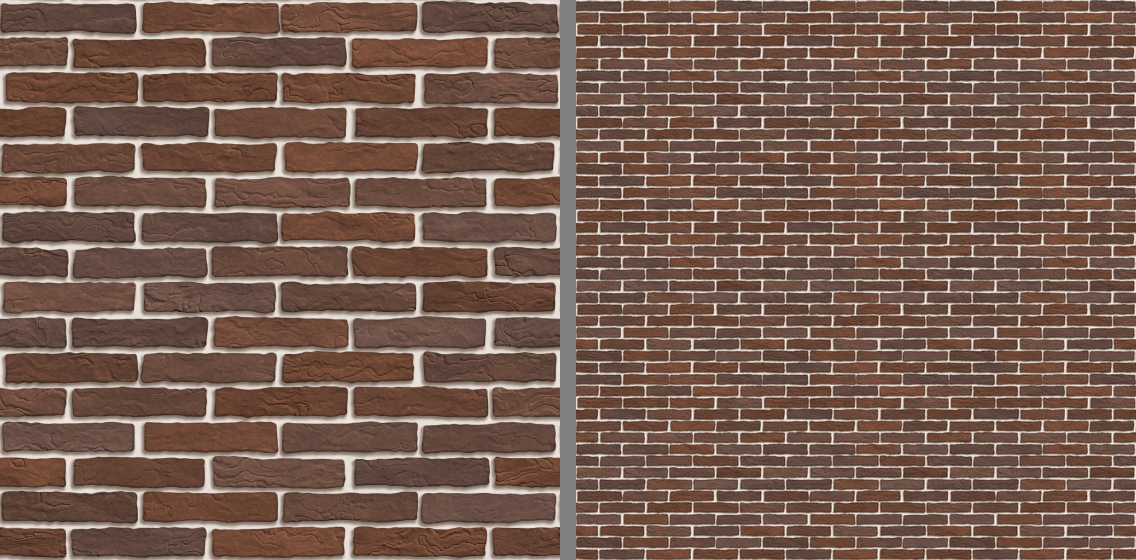
Left: one tile. Right: repeated 3 by 3.
This texture is drawn by a Shadertoy shader. Its source:

```glsl
// Running-bond wall of long, hand-moulded brown bricks in pale mortar.
// Each brick is a wobbly rounded box with its own tint and creased relief,
// lit from the upper right; wrapped brick ids and noise make the wall tile.

const float ROWS = 16.0;         // courses; one course is one wall unit high
const float COLUMNS = 4.0;       // bricks in each course
const float LENGTH = ROWS / COLUMNS;
const float WRAP = 256.0;        // noise period used inside bricks

const vec3 RED_CLAY = vec3(0.435, 0.280, 0.208);
const vec3 PLUM_CLAY = vec3(0.400, 0.298, 0.262);
const vec3 MORTAR = vec3(0.910, 0.880, 0.850);
const vec3 MORTAR_SHADE = vec3(0.530, 0.465, 0.420);

struct Brick {
    float dist;    // signed distance to the outline, negative inside
    vec2 local;    // position from the brick centre
    vec2 id;       // wrapped column and row
};

float hash(vec2 p) {
    return fract(sin(dot(p, vec2(127.1, 311.7))) * 43758.5453);
}

// Value noise that repeats every "period" cells
float noise(vec2 p, float period) {
    vec2 cell = floor(p);
    vec2 f = fract(p);
    f = f * f * (3.0 - 2.0 * f);
    vec2 a = mod(cell, period);
    vec2 b = mod(cell + 1.0, period);
    return mix(mix(hash(a), hash(vec2(b.x, a.y)), f.x),
               mix(hash(vec2(a.x, b.y)), hash(b), f.x), f.y);
}

float fbm(vec2 p, float period) {
    float sum = 0.0;
    float gain = 0.5;
    for (int i = 0; i < 4; i++) {
        sum += gain * noise(p, period);
        p *= 2.0;
        period *= 2.0;
        gain *= 0.5;
    }
    return sum;
}

vec2 seedOf(vec2 id) {
    return 200.0 * vec2(hash(id + 3.7), hash(id + 41.3));
}

float roundedBox(vec2 p, vec2 halfSize, float radius) {
    vec2 q = abs(p) - halfSize + radius;
    return length(max(q, 0.0)) + min(max(q.x, q.y), 0.0) - radius;
}

// Outline with slight changes of size and tilt, and uneven edges
float brickDistance(vec2 p, vec2 id) {
    vec2 halfSize = vec2(1.905, 0.412);
    halfSize += vec2(0.05, 0.025) * (vec2(hash(id + 5.1), hash(id + 8.3)) - 0.5);
    p.y += 0.018 * (hash(id + 12.9) - 0.5) * p.x;
    vec2 q = p + seedOf(id);
    float wobble = 0.09 * (noise(q * 1.8, WRAP) - 0.5)
                 + 0.04 * (noise(q * 6.0, WRAP) - 0.5);
    return roundedBox(p, halfSize, 0.10) + wobble;
}

// Search the surrounding cells, so that distances stay continuous in the joints
Brick nearestBrick(vec2 wall) {
    Brick best = Brick(1e3, vec2(0.0), vec2(0.0));
    for (int j = -1; j <= 1; j++) {
        float row = floor(wall.y) + float(j);
        float shift = 0.5 * LENGTH * (1.0 - mod(row, 2.0));
        for (int i = -1; i <= 1; i++) {
            float column = floor((wall.x - shift) / LENGTH) + float(i);
            vec2 id = mod(vec2(column, row), vec2(COLUMNS, ROWS));
            vec2 centre = vec2((column + 0.5) * LENGTH + shift, row + 0.5);
            centre += vec2(0.10, 0.04) * (vec2(hash(id), hash(id + 20.6)) - 0.5);
            vec2 local = wall - centre;
            float d = brickDistance(local, id);
            if (d < best.dist) best = Brick(d, local, id);
        }
    }
    return best;
}

// Long warped folds and thin creases, strong only in patches
float relief(vec2 q) {
    vec2 warp = vec2(fbm(q * 1.3, WRAP), fbm(q * 1.6 + 17.0, WRAP));
    vec2 w = q * vec2(1.1, 3.6) + 3.0 * warp;
    float crease = smoothstep(0.0, 0.11, abs(noise(w, WRAP) - 0.5));
    float patches = smoothstep(0.30, 0.70, noise(q * vec2(0.9, 1.7) + 9.0, WRAP));
    return 0.6 * fbm(w * 1.4, WRAP) + 0.30 * patches * crease;
}

vec3 brickColour(Brick b) {
    vec2 q = b.local + seedOf(b.id);
    vec3 clay = mix(RED_CLAY, PLUM_CLAY, smoothstep(0.15, 0.85, hash(b.id + 31.7)));
    clay *= 0.93 + 0.16 * hash(b.id + 57.2);
    float rough = mix(0.5, 1.15, hash(b.id + 73.9));
    float h = relief(q);
    float slope = h - relief(q + vec2(0.018, 0.034));
    float light = 1.0 + rough * (clamp(1.5 * slope, -0.32, 0.22) + 0.22 * (h - 0.5));
    light += 0.10 * (noise(q * 15.0, WRAP) - 0.5);
    light += 0.16 * (fbm(q * vec2(1.2, 2.5), WRAP) - 0.47);
    // Rounded rim, darkest along the underside
    float rim = smoothstep(-0.08, 0.0, b.dist);
    light -= rim * mix(0.38, 0.10, smoothstep(-0.35, 0.35, b.local.y));
    float chips = smoothstep(0.88, 1.0, noise(q * 9.0, WRAP));
    return clay * light + 0.07 * chips;
}

vec3 mortarColour(vec2 wall) {
    float shadow = 1.0 - smoothstep(-0.05, 0.10, nearestBrick(wall + vec2(0.05, 0.07)).dist);
    float grain = fbm(wall * 4.0, ROWS * 4.0) - 0.47;
    return mix(MORTAR, MORTAR_SHADE, shadow) * (1.0 + 0.08 * grain);
}

void mainImage(out vec4 fragColor, in vec2 fragCoord) {
    vec2 wall = ROWS * fragCoord / iResolution.xy;
    float blur = 0.8 * ROWS / iResolution.y;
    Brick b = nearestBrick(wall);
    float cover = 1.0 - smoothstep(-blur, blur, b.dist);
    fragColor = vec4(mix(mortarColour(wall), brickColour(b), cover), 1.0);
}
```
